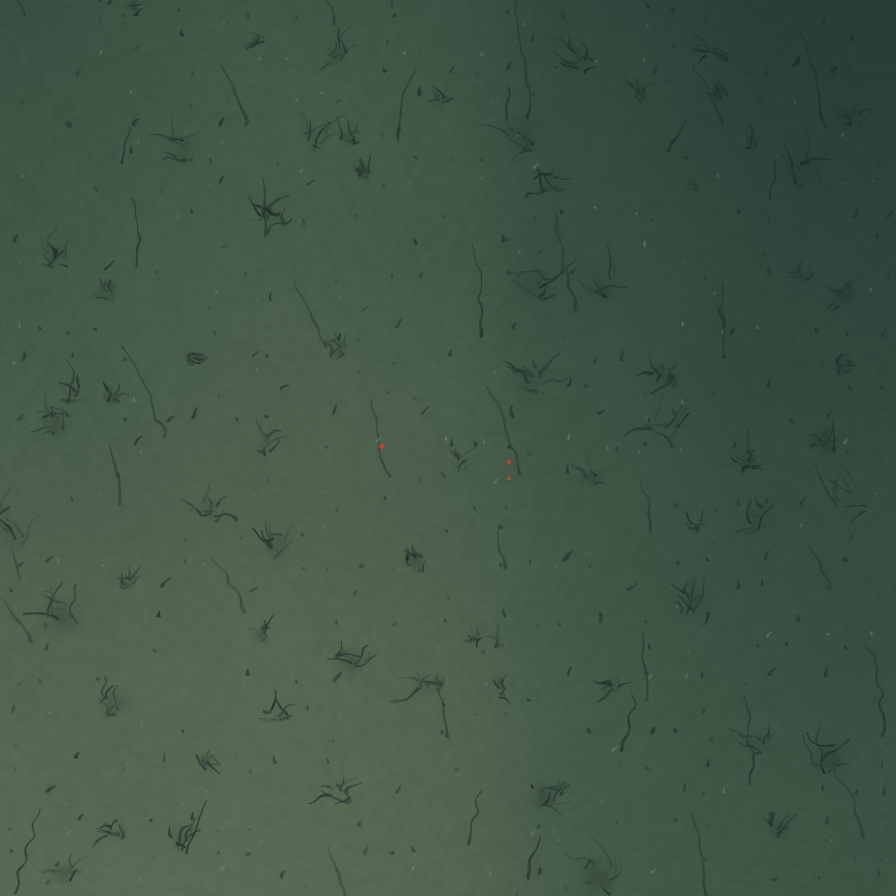
Write a WebGL 1 fragment shader that draws this texture.

```glsl
precision highp float;
// Murky green sea floor with dark twig tufts, long strands, specks and three red light points.
uniform vec2 u_resolution;

const vec3 DEEP_GREEN = vec3(0.160, 0.245, 0.215);
const vec3 LIT_OLIVE = vec3(0.335, 0.412, 0.325);
const vec3 TWIG_DARK = vec3(0.085, 0.150, 0.140);
const vec3 PALE_SHELL = vec3(0.50, 0.57, 0.49);
const vec3 RED_LIGHT = vec3(0.90, 0.22, 0.20);
const int BRANCHES = 8;

// Hashes without sine
float hash1(vec2 p) {
  vec3 q = fract(vec3(p.xyx) * 0.1031);
  q += dot(q, q.yzx + 33.33);
  return fract((q.x + q.y) * q.z);
}

vec2 hash2(vec2 p) {
  return vec2(hash1(p + 17.3), hash1(p + 71.9));
}

float noise(vec2 p) {
  vec2 cell = floor(p), f = fract(p);
  f = f * f * (3.0 - 2.0 * f);
  float low = mix(hash1(cell), hash1(cell + vec2(1.0, 0.0)), f.x);
  float high = mix(hash1(cell + vec2(0.0, 1.0)), hash1(cell + 1.0), f.x);
  return mix(low, high, f.y);
}

float fbm(vec2 p) {
  float sum = 0.0, gain = 0.5;
  for (int i = 0; i < 4; i++) {
    sum += gain * noise(p);
    p = p * 2.03 + 11.7;
    gain *= 0.5;
  }
  return sum;
}

vec2 rotate(vec2 p, float angle) {
  float c = cos(angle), s = sin(angle);
  return vec2(c * p.x - s * p.y, s * p.x + c * p.y);
}

// Tapered curved stroke that grows upward from the origin
float stroke(vec2 p, float len, float bend, float width, float edge) {
  float t = clamp(p.y / len, 0.0, 1.0);
  float d = length(vec2(p.x - bend * len * t * t, p.y - len * t));
  float w = width * (1.0 - 0.55 * t);
  return 1.0 - smoothstep(w - edge, w + edge, d);
}

// Ragged bunch of twigs around a smudged root
float tuft(vec2 p, vec2 id, float edge) {
  float reach = mix(0.014, 0.042, pow(hash1(id + 3.1), 1.4));
  float lean = (hash1(id + 5.7) - 0.6) * 1.6;
  float smudge = exp(-dot(p, p) / (reach * reach * 0.16));
  float ink = 0.32 * smudge * hash1(id + 8.3);
  for (int i = 0; i < BRANCHES; i++) {
    vec2 key = id * 3.7 + float(i) * 13.1;
    vec2 rnd = hash2(key);
    vec2 root = (hash2(key + 4.9) - 0.5) * reach * 0.9;
    float angle = lean + (rnd.x - 0.5) * 3.2;
    float len = reach * mix(0.25, 1.0, rnd.y);
    float bend = (hash1(key + 9.2) - 0.5) * 1.3;
    float body = stroke(rotate(p - root, angle), len, bend, 0.0017, edge);
    ink = max(ink, body * mix(0.2, 0.78, hash1(key + 2.6)));
  }
  return ink;
}

float tuftLayer(vec2 uv, float scale, float edge) {
  vec2 cell = floor(uv * scale);
  float ink = 0.0;
  for (int y = -1; y <= 1; y++) {
    for (int x = -1; x <= 1; x++) {
      vec2 id = cell + vec2(x, y);
      vec2 center = (id + 0.1 + 0.8 * hash2(id)) / scale;
      if (hash1(id + 41.0) < 0.62) ink = max(ink, tuft(uv - center, id, edge));
    }
  }
  return ink;
}

// Sparse long strands, nearly upright
float strandLayer(vec2 uv, float scale, float edge) {
  vec2 cell = floor(uv * scale);
  float ink = 0.0;
  for (int y = -1; y <= 1; y++) {
    for (int x = -1; x <= 1; x++) {
      vec2 id = cell + vec2(x, y);
      vec2 rnd = hash2(id + 91.0);
      vec2 root = (id + hash2(id + 23.0)) / scale;
      float len = mix(0.04, 0.13, rnd.x * rnd.x);
      float angle = (rnd.y - 0.6) * 0.8;
      float bend = (hash1(id + 7.0) - 0.5) * 0.5;
      float shown = step(hash1(id + 57.0), 0.65) * mix(0.35, 0.7, rnd.y);
      ink = max(ink, shown * stroke(rotate(uv - root, angle), len, bend, 0.0016, edge));
    }
  }
  return ink;
}

// One short tilted grain per chosen cell
float speckLayer(vec2 uv, float scale, float chance, float size, float edge) {
  vec2 id = floor(uv * scale);
  vec2 rnd = hash2(id + scale);
  vec2 p = uv - (id + 0.25 + 0.5 * rnd) / scale;
  float len = size * mix(0.3, 2.2, rnd.x * rnd.y);
  float grain = stroke(rotate(p, (rnd.x - 0.6) * 1.8), len, 0.2, size * 0.4, edge);
  return grain * step(hash1(id + scale * 2.0), chance) * mix(0.3, 0.9, rnd.y);
}

// Uneven lamp light: bright lower left, dim upper right
vec3 seabed(vec2 uv) {
  float light = 1.03 - 0.5 * pow(uv.y, 1.25);
  light -= 0.47 * smoothstep(0.3, 1.0, uv.x) + 0.10 * smoothstep(0.5, 0.62, uv.x);
  light -= 0.17 * smoothstep(0.3, 0.0, uv.x) * uv.y;
  light += 0.12 * (fbm(uv * 7.0) - 0.47);
  vec3 color = mix(DEEP_GREEN, LIT_OLIVE, light);
  float grain = noise(uv * 240.0) + noise(uv * 110.0) - 1.0;
  return color * (1.0 + 0.035 * grain);
}

void main() {
  vec2 uv = gl_FragCoord.xy / u_resolution;
  float edge = max(0.0011, 0.6 / u_resolution.y);
  vec2 wobble = vec2(noise(uv * 75.0), noise(uv * 75.0 + 31.0)) - 0.5;
  vec2 bent = uv + wobble * 0.008;

  float ink = max(tuftLayer(bent, 11.0, edge), strandLayer(bent, 7.0, edge));
  ink = max(ink, 0.75 * speckLayer(bent, 31.0, 0.32, 0.0050, edge));
  ink *= 0.6 + 0.5 * noise(uv * 130.0);
  vec3 color = mix(seabed(uv), TWIG_DARK, ink);

  float shells = speckLayer(uv, 23.0, 0.20, 0.0032, edge);
  color = mix(color, PALE_SHELL, 0.6 * shells);

  // Red light points: one on the left, a pair on the right
  for (int i = 0; i < 3; i++) {
    float n = float(i);
    vec2 spot = vec2(0.426 + 0.142 * min(n, 1.0), 0.502 - 0.018 * n);
    float radius = 0.0042 - 0.0007 * n;
    color = mix(color, RED_LIGHT, 0.9 * smoothstep(radius, radius * 0.3, length(uv - spot)));
  }
  gl_FragColor = vec4(color, 1.0);
}
```
